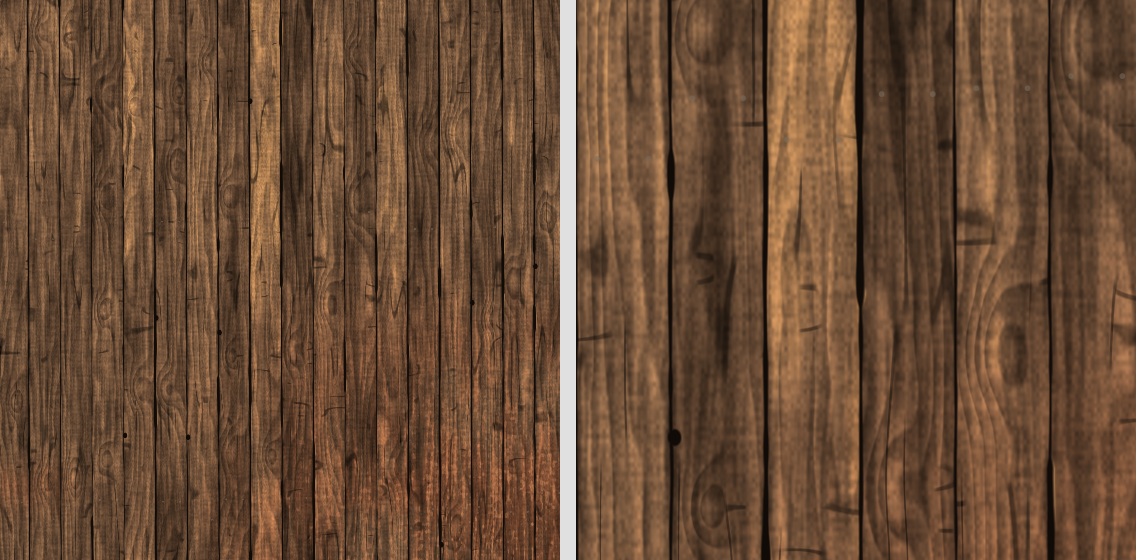
Left: the whole. Right: its middle third, enlarged.
Give the GLSL for this texture, as a three.js fragment shader.

```glsl
// Wall of narrow, weathered vertical boards with dark seams between them.
// Each board has its own tone and stretched-noise grain, bent around knots;
// worn honey tops give way to dark, red-stained and scraped wood lower down.

varying vec2 vUv;

const float BOARDS = 17.716;      // boards across the canvas
const float BOARD_SHIFT = 0.123;  // part of the first board cut off at the left
const float LEAN = 0.003;         // sideways drift of the seams, top to bottom
const float SEAM_MIN = 0.0006;    // half widths of the seams
const float SEAM_MAX = 0.0015;
const float SOFT = 0.0008;        // edge smoothing
const float KNOT_SLOTS = 4.0;     // possible knots on each board
const float NAIL_STEP = 0.5;      // distance between nail rows
const float NAIL_RADIUS = 0.0013;
const float TAU = 6.28319;

const vec3 SEAM_BLACK = vec3(0.065, 0.042, 0.033);
const vec3 DARK_BROWN = vec3(0.27, 0.19, 0.13);
const vec3 MID_BROWN = vec3(0.385, 0.28, 0.2);
const vec3 TAN = vec3(0.52, 0.38, 0.265);
const vec3 HONEY = vec3(0.68, 0.49, 0.31);
const vec3 RED_STAIN = vec3(0.48, 0.27, 0.17);
const vec3 SCRAPED = vec3(0.66, 0.43, 0.28);
const vec3 NAIL_GREY = vec3(0.48, 0.43, 0.37);

float hash(vec2 p) {
  vec3 q = fract(p.xyx * 0.1031);
  q += dot(q, q.yzx + 33.33);
  return fract((q.x + q.y) * q.z);
}

float noise(vec2 p) {
  vec2 i = floor(p), f = fract(p);
  f = f * f * (3.0 - 2.0 * f);
  return mix(mix(hash(i), hash(i + vec2(1.0, 0.0)), f.x),
             mix(hash(i + vec2(0.0, 1.0)), hash(i + vec2(1.0, 1.0)), f.x), f.y);
}

float fbm(vec2 p) {
  float sum = 0.0, amp = 0.533;
  for (int i = 0; i < 4; i++) {
    sum += amp * noise(p);
    p = p * 2.03 + 17.3;
    amp *= 0.5;
  }
  return sum;
}

// Darkest to palest wood for t from 0 to 1
vec3 woodRamp(float t) {
  t = clamp(t, 0.0, 1.0) * 3.0;
  vec3 c = mix(DARK_BROWN, MID_BROWN, min(t, 1.0));
  c = mix(c, TAN, clamp(t - 1.0, 0.0, 1.0));
  return mix(c, HONEY, clamp(t - 2.0, 0.0, 1.0));
}

// Alternating pale and dark boards, strongest near the middle
float boardTone(float id) {
  float e = (id - 8.0) / 6.0;
  float swing = 0.3 * cos(id * TAU * 0.5) + 0.2 * cos(id * TAU * 0.25);
  return 0.4 + exp(-e * e) * swing + 0.25 * (hash(vec2(id, 71.0)) - 0.5);
}

void main() {
  float x = vUv.x, y = vUv.y;
  float across = (x - LEAN * (1.0 - y)) * BOARDS + BOARD_SHIFT;
  float id = floor(across);
  float u = across - id, v = y * BOARDS;
  vec2 seed = vec2(id * 31.7 + 5.0, id * 13.3 + 9.0);

  // Knots push the growth rings aside
  float bend = 0.0, knot = 0.0, knotRim = 0.0;
  for (float n = 0.0; n < KNOT_SLOTS; n++) {
    vec2 key = vec2(id + 3.0, n * 7.0 + 11.0);
    vec2 centre = vec2(0.25 + 0.5 * hash(key), (n + hash(key + 40.0)) * BOARDS / KNOT_SLOTS);
    float radius = 0.16 + 0.2 * hash(key + 80.0);
    float here = step(0.55, hash(key + 120.0));
    float d = length((vec2(u, v) - centre) * vec2(1.0, 0.55)) / radius;
    bend += here * 2.4 * exp(-0.6 * d * d);
    knot += here * (1.0 - smoothstep(0.2, 0.7, d));
    knotRim += here * exp(-pow((d - 0.75) * 6.0, 2.0));
  }

  // Growth rings with one crisp edge, wavy fibres, saw marks
  float ringField = 3.0 * u + 4.5 * noise(vec2(u * 1.5, v * 0.2) + seed) + bend;
  ringField += 0.45 * noise(vec2(u * 6.0, v * 1.5) + seed);
  float ringPhase = fract(ringField);
  float rings = ringPhase * (1.0 - smoothstep(0.78, 1.0, ringPhase)) * 1.4;
  float wavyU = u + 0.1 * noise(vec2(u * 2.0, v * 0.7) + seed) + 0.02 * bend;
  float fibre = 0.5 * noise(vec2(wavyU * 11.0, v * 0.5) + seed)
              + 0.5 * noise(vec2(wavyU * 24.0, v * 1.3) + seed);
  float saw = noise(vec2(u * 3.0, v * 15.0) + seed);
  float speck = noise(vec2(u * 30.0, v * 20.0) + seed);
  float patches = fbm(vec2(u * 2.4, v * 0.38) + seed);

  // Thin cracks along level lines of noise, short cross nicks
  float crackLine = abs(noise(vec2(wavyU * 4.0, v * 0.35) + seed + 50.0) - 0.5);
  float checks = (1.0 - smoothstep(0.012, 0.05, crackLine))
               * smoothstep(0.5, 0.7, noise(vec2(u * 3.0, v * 0.8) + seed + 70.0));
  float nickLine = abs(noise(vec2(u * 1.3, v * 3.0) + seed + 90.0) - 0.5);
  float nicks = (1.0 - smoothstep(0.02, 0.08, nickLine))
              * smoothstep(0.76, 0.88, noise(vec2(u * 3.0, v * 2.0) + seed + 30.0));

  // Board tone, strongest on the sunlit upper half
  float sun = smoothstep(0.36, 0.64, y + 0.3 * (patches - 0.5));
  float light = 0.36 + (boardTone(id) - 0.32) * mix(0.22, 0.68, sun) + 0.03 * sun;
  light += 0.8 * (patches - 0.5) + 0.34 * (fibre - 0.5);
  light += mix(0.1, 0.24, patches) * (rings - 0.5);
  light += 0.16 * knot - 0.12 * knotRim;
  vec3 color = woodRamp(light);

  // Red stain low on the right, and a faint band at the lower left
  float low = 1.0 - smoothstep(0.05, 0.65, y);
  float leftBand = exp(-pow((y - 0.13) * 22.0, 2.0)) * (1.0 - smoothstep(0.08, 0.18, x));
  float stain = low * smoothstep(0.1, 0.95, x) + 0.4 * leftBand;
  float blotch = smoothstep(0.3, 0.68, 0.6 * fbm(vec2(x * 9.0, y * 7.0) + 3.0) + 0.4 * fibre);
  color = mix(color, RED_STAIN * (0.6 + 0.75 * light), clamp(stain * blotch * 1.1, 0.0, 0.7));
  float flakeNoise = 0.35 * noise(vec2(u * 12.0, v * 9.0) + seed) + 0.3 * fibre + 0.35 * patches;
  color = mix(color, SCRAPED, 0.7 * smoothstep(0.54, 0.66, flakeNoise) * stain);

  // Surface relief stays visible on the palest and darkest boards
  color *= 1.0 + 0.32 * (fibre - 0.5) + 0.16 * (rings - 0.5) + 0.16 * (saw - 0.5) + 0.24 * (speck - 0.5);
  color *= 1.0 - 0.42 * checks - 0.4 * nicks;

  // Nail pairs
  float nailRow = (y - 0.07 - 0.06 * hash(vec2(id, 19.0))) / NAIL_STEP;
  vec2 nail = vec2((abs(u - 0.5) - 0.27) / BOARDS, (fract(nailRow + 0.5) - 0.5) * NAIL_STEP);
  color = mix(color, NAIL_GREY, 0.55 * (1.0 - smoothstep(NAIL_RADIUS, NAIL_RADIUS + SOFT, length(nail))));

  // Seams with wobble, chipped edges, pale splinters and holes
  float seam = floor(across + 0.5);
  float side = (across - seam) / BOARDS;
  float chip = smoothstep(0.76, 0.9, noise(vec2(y * 16.0, seam * 7.0 + 2.0)));
  float halfWidth = mix(SEAM_MIN, SEAM_MAX, hash(vec2(seam, 5.0))) + 0.0012 * chip;
  halfWidth += 0.0006 * (noise(vec2(y * 60.0, seam * 3.0)) - 0.5);
  side += 0.0009 * (noise(vec2(y * 26.0, seam * 5.0)) - 0.5);
  float gap = abs(side) - halfWidth;
  color *= 0.85 + 0.15 * smoothstep(0.0, 0.004, gap);
  float splinter = chip * smoothstep(0.5, 0.7, noise(vec2(y * 45.0, seam + 30.0)));
  color = mix(color, HONEY, 0.8 * splinter * step(0.0, side) * exp(-abs(gap - 0.001) * 1100.0));
  vec2 hole = vec2(side - 0.002, (y - hash(vec2(seam, 23.0))) * 0.8);
  float holeGap = length(hole) - 0.004 * step(0.6, hash(vec2(seam, 37.0)));
  color = mix(color, SEAM_BLACK, 1.0 - smoothstep(-SOFT, SOFT, min(gap, holeGap)));

  gl_FragColor = vec4(color, 1.0);
}
```
